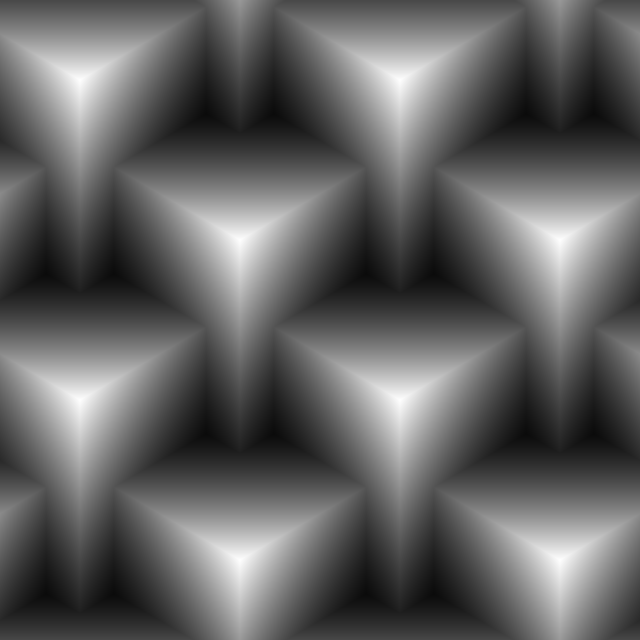
Give the GLSL for this pattern, as a Shadertoy shader.

```glsl
#define REPEATS 2.0          // whole cells across and down
#define PEAK_A vec2(0.25, 0.75)
#define PEAK_B vec2(0.75, 0.25)
#define REACH 0.457          // distance at which the glow would reach black
#define FALLOFF 1.6          // curve of the glow

// Triangular distance with one corner pointing down: level sets are triangles.
float triangleDistance(vec2 p) {
    return max(p.y, 0.8660254 * abs(p.x) - 0.5 * p.y);
}

// Distance to the nearest peak of the staggered, wrapping lattice.
float nearestPeak(vec2 cell) {
    float nearest = 10.0;
    for (int y = -1; y <= 1; y++) {
        for (int x = -1; x <= 1; x++) {
            vec2 p = cell - vec2(x, y);
            nearest = min(nearest, triangleDistance(p - PEAK_A));
            nearest = min(nearest, triangleDistance(p - PEAK_B));
        }
    }
    return nearest;
}

void mainImage(out vec4 fragColor, in vec2 fragCoord) {
    vec2 cell = fract(fragCoord / iResolution.xy * REPEATS);

    // Bright corners fade continuously into the dark valleys
    float height = max(1.0 - nearestPeak(cell) / REACH, 0.0);
    fragColor = vec4(vec3(pow(height, FALLOFF)), 1.0);
}
```
